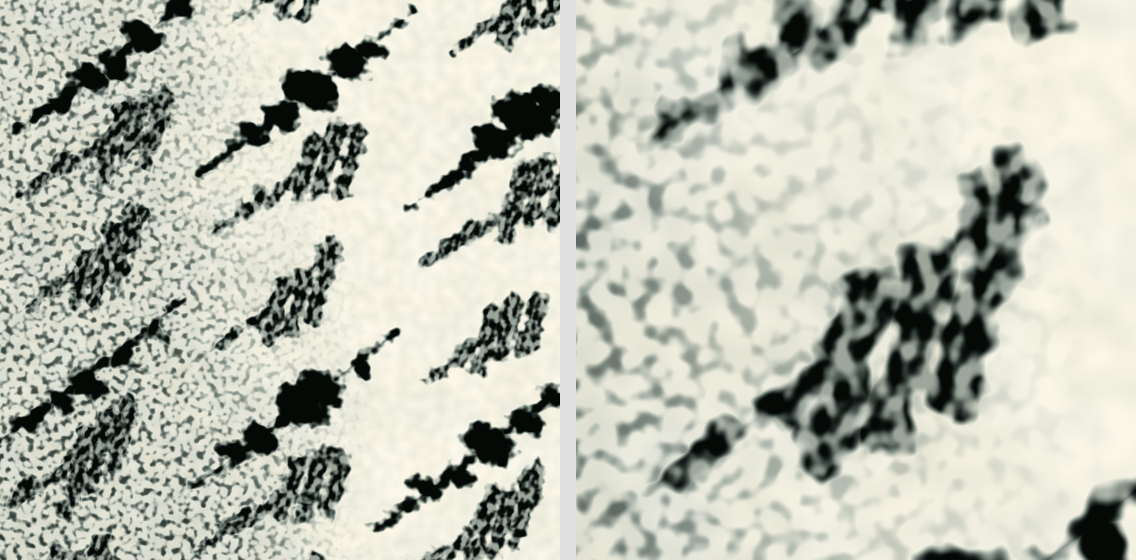
Left, the full canvas; right, a detail of the centre.
Write a Shadertoy shader that draws this texture.

```glsl
const vec3 CREAM = vec3(0.985, 0.970, 0.910);
const vec3 BLACK = vec3(0.015, 0.035, 0.025);
const vec3 GREEN_CAST = vec3(0.0, 0.16, 0.16);
const float STRIPE_ANGLE = 0.63;
const float EDGE_BLUR = 0.0065;

vec2 hash2(vec2 p) {
    vec3 h = fract(p.xyx * vec3(0.1031, 0.1030, 0.0973));
    h += dot(h, h.yzx + 33.33);
    return fract((h.xx + h.yz) * h.zy);
}

float slope(vec2 cell, vec2 f, vec2 corner) {
    float a = 6.2832 * hash2(cell + corner).x;
    return dot(vec2(cos(a), sin(a)), f - corner);
}

// Gradient noise, roughly -0.7 to 0.7
float noise(vec2 p) {
    vec2 c = floor(p), f = fract(p);
    vec2 u = f * f * f * (f * (f * 6.0 - 15.0) + 10.0);
    float low = mix(slope(c, f, vec2(0, 0)), slope(c, f, vec2(1, 0)), u.x);
    float high = mix(slope(c, f, vec2(0, 1)), slope(c, f, vec2(1, 1)), u.x);
    return mix(low, high, u.y);
}

// Matrix that turns the frame by an angle
mat2 turn(float a) {
    float c = cos(a), s = sin(a);
    return mat2(c, -s, s, c);
}

// Capsule whose radius runs from ra to rb
float stroke(vec2 p, vec2 a, vec2 b, float ra, float rb) {
    vec2 ab = b - a;
    float t = clamp(dot(p - a, ab) / dot(ab, ab), 0.0, 1.0);
    return length(p - a - ab * t) - mix(ra, rb, t);
}

// Row of slanted lumps threaded on a thin line
float lumpChain(vec2 p, vec2 seed) {
    vec2 q = turn(STRIPE_ANGLE) * p;
    float d = stroke(q, vec2(-0.25, 0.0), vec2(-0.08, 0.0), 0.004, 0.013);
    d = min(d, stroke(q, vec2(-0.08, 0.0), vec2(0.23, 0.01), 0.009, 0.003));
    for (float i = -2.0; i <= 2.0; i++) {
        vec2 h = hash2(seed * 7.0 + i * 3.1);
        vec2 center = vec2(i * 0.070, 0.0) + (h - 0.5) * vec2(0.03, 0.022);
        float radius = mix(0.039, 0.021, abs(i) * 0.5) * (0.72 + 0.5 * h.y);
        vec2 e = turn(-1.05) * (q - center) / vec2(1.2, 0.82);
        d = min(d, length(e) - radius);
    }
    return d;
}

// Leaning brush strokes side by side with a tail
float brushTuft(vec2 p, vec2 seed) {
    float d = stroke(p, vec2(-0.15, -0.085), vec2(-0.05, -0.02), 0.005, 0.013);
    for (float i = -1.0; i <= 1.0; i++) {
        vec2 h = hash2(seed * 5.0 + i * 2.3);
        vec2 center = vec2(i * 0.039, i * 0.018 + (h.x - 0.5) * 0.03);
        vec2 reach = vec2(0.018, 0.06) * (0.65 + 0.5 * h.y);
        d = min(d, stroke(p, center - reach, center + reach, 0.014, 0.019));
    }
    return d;
}

float fill(float d) {
    return 1.0 - smoothstep(-EDGE_BLUR, EDGE_BLUR, d);
}

void mainImage(out vec4 fragColor, in vec2 fragCoord) {
    vec2 p = fragCoord / iResolution.y;

    // Skewed lattice of motifs
    mat2 lattice = mat2(0.358, -0.059, 0.039, 0.573);
    vec2 origin = vec2(0.208, 0.902);
    vec2 home = round(inverse(lattice) * (p - origin));
    float solid = 1.0, mottled = 1.0;
    for (float y = -1.0; y <= 1.0; y++)
    for (float x = -1.0; x <= 1.0; x++) {
        vec2 id = home + vec2(x, y);
        vec2 jitter = (hash2(id + 9.0) - 0.5) * 0.04;
        vec2 q = p - origin - lattice * id - jitter;
        solid = min(solid, lumpChain(q, id));
        mottled = min(mottled, brushTuft(q - vec2(0.026, -0.135), id + 31.0));
        mottled = min(mottled, brushTuft(q - vec2(-0.026, -0.371), id + 57.0));
        vec2 dash = turn(STRIPE_ANGLE) * (q - vec2(-0.13, -0.215));
        mottled = min(mottled, stroke(dash, vec2(-0.06, 0.0), vec2(0.05, 0.0), 0.005, 0.015));
    }

    // Ragged outlines
    float ragged = 0.018 * noise(p * 38.0) + 0.009 * noise(p * 85.0 + 20.0);
    float solidInk = fill(solid + ragged);
    vec2 streaks = turn(-0.25) * p * vec2(95.0, 60.0);
    float mottle = smoothstep(-0.38, 0.25, noise(streaks) + 0.3 * noise(p * 130.0));
    float mottledInk = fill(mottled + ragged) * mix(0.38, 1.0, mottle);

    // Grain that thins out toward the right
    float drift = p.x + 0.22 * (p.y - 0.5) + 0.14 * noise(p * 4.0);
    float cover = (1.0 - smoothstep(0.22, 0.66, drift)) * mix(1.0, 0.8, p.y);
    float grain = noise(turn(0.5) * p * 78.0) + 0.35 * noise(p * 125.0 + 40.0);
    float speckle = cover * (0.09 + 0.68 * smoothstep(-0.08, 0.5, grain));
    float weave = 0.03 + 0.06 * noise(p * 45.0) + 0.04 * noise(p * 9.0);

    // Ink on cloth
    float ink = max(max(solidInk, mottledInk), speckle + max(weave, 0.0));
    ink = clamp(ink, 0.0, 1.0);
    vec3 color = mix(CREAM, BLACK, ink) + GREEN_CAST * ink * (1.0 - ink);
    color += vec3(0.01, 0.0, -0.02) * noise(p * 14.0) * (1.0 - ink);
    fragColor = vec4(color, 1.0);
}
```
